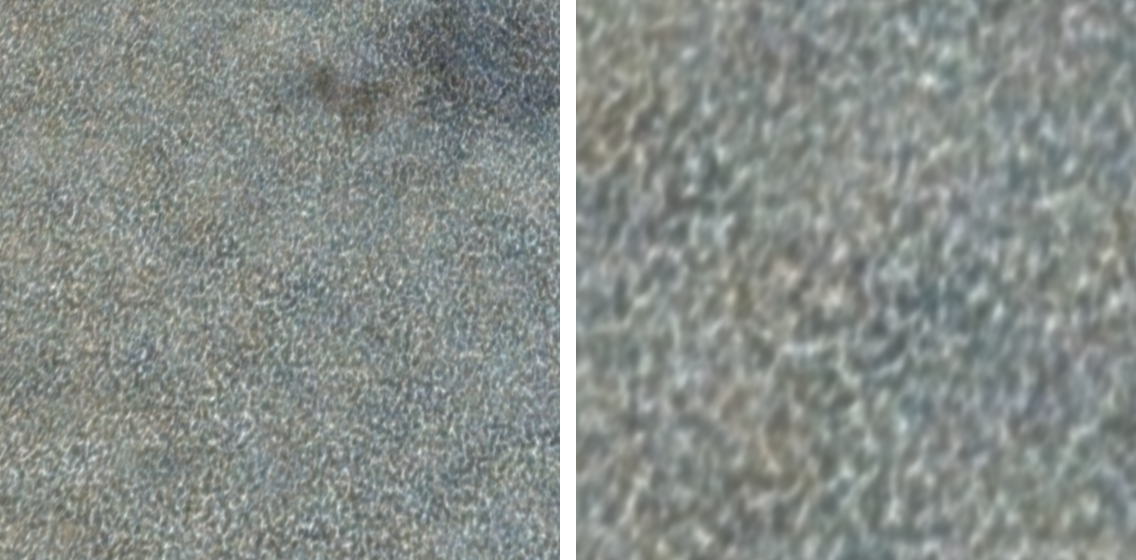
Left, the full canvas; right, a detail of the centre.
A WebGL 1 fragment shader for this texture:

```glsl
precision highp float;
// Worn grey asphalt seen at a slant: soft upright grains of stone, finer
// towards the top, over faint colour blotches and a dark damp stain.
// Grains are layered gradient noise; the stain is made of warped ellipses.

uniform vec2 u_resolution;

#define BASE_COLOR vec3(0.532, 0.556, 0.540)
#define GRAIN_FREQ vec2(80.0, 58.0)
#define GRAIN_CONTRAST 0.275
#define GRAIN_LEAN 0.15
#define FORESHORTENING 0.32
#define HIGHLIGHT_SKEW 0.5
#define BLOTCH_CONTRAST 0.115
#define TINT_STRENGTH 0.085
#define STAIN_DEPTH 0.15

// Pseudo-random unit vector for a lattice cell
vec2 cellGradient(vec2 cell) {
  vec3 h = fract(cell.xyx * vec3(0.1031, 0.1030, 0.0973));
  h += dot(h, h.yzx + 33.33);
  float angle = 6.28318 * fract((h.x + h.y) * h.z);
  return vec2(cos(angle), sin(angle));
}

float gradientNoise(vec2 p) {
  vec2 cell = floor(p);
  vec2 f = p - cell;
  vec2 w = f * f * f * (f * (f * 6.0 - 15.0) + 10.0);
  vec2 e = vec2(1.0, 0.0);
  float a = dot(cellGradient(cell), f);
  float b = dot(cellGradient(cell + e.xy), f - e.xy);
  float c = dot(cellGradient(cell + e.yx), f - e.yx);
  float d = dot(cellGradient(cell + e.xx), f - e.xx);
  return mix(mix(a, b, w.x), mix(c, d, w.x), w.y);
}

vec2 rotate(vec2 p, float angle) {
  float c = cos(angle), s = sin(angle);
  return vec2(c * p.x - s * p.y, s * p.x + c * p.y);
}

// Smooth blotches from three rotated octaves
float blotches(vec2 p) {
  float sum = 0.0;
  float weight = 0.6;
  for (int i = 0; i < 3; i++) {
    sum += weight * gradientNoise(p);
    p = rotate(p, 0.9) * 2.1 + 17.3;
    weight *= 0.65;
  }
  return sum;
}

// Upright stone grains, leaning right and shrinking with distance
float grains(vec2 uv) {
  vec2 p = vec2((uv.x - 0.5) * (1.0 + FORESHORTENING * uv.y),
                uv.y * (1.0 + 0.5 * FORESHORTENING * uv.y));
  p.x -= GRAIN_LEAN * p.y;
  p = p * GRAIN_FREQ + 140.0;
  p += 0.2 * vec2(gradientNoise(p * 0.45 + 31.0),
                  gradientNoise(p * 0.45 + 67.0));
  float coarse = gradientNoise(p);
  float medium = gradientNoise(rotate(p, 0.5) * 1.3 + 53.0);
  float fine = gradientNoise(rotate(p, -0.4) * 2.0 + 91.0);
  return 0.72 * coarse + 0.66 * medium + 0.28 * fine;
}

// Soft ellipse: one at the centre, zero outside
float softEllipse(vec2 p, vec2 center, vec2 radius) {
  return 1.0 - smoothstep(0.4, 1.3, length((p - center) / radius));
}

void main() {
  vec2 uv = gl_FragCoord.xy / u_resolution;

  // Damp stain with a ragged edge: bluish body, brown tongue on its left
  vec2 ragged = uv + 0.11 * vec2(blotches(uv * 12.0 + 5.0),
                                 blotches(uv * 12.0 + 43.0));
  float body = softEllipse(ragged, vec2(0.86, 0.89), vec2(0.23, 0.14));
  float tongue = softEllipse(ragged, vec2(0.63, 0.83), vec2(0.13, 0.06));
  float stain = max(body, tongue) * (0.85 + 0.9 * blotches(uv * 16.0 + 3.0));

  // Brightness: grains with stronger highlights, then blotches and stain
  float grain = grains(uv);
  grain += HIGHLIGHT_SKEW * (grain * grain - 0.075);
  float patchiness = 1.0 + 0.5 * blotches(uv * 9.0 + 71.0);
  float contrast = GRAIN_CONTRAST * mix(1.1, 0.85, uv.y) * patchiness;
  contrast *= 1.0 - 0.35 * tongue * (1.0 - body);
  float light = contrast * grain;
  light += BLOTCH_CONTRAST * blotches(uv * 8.0 + 19.0);
  light += 0.06 * gradientNoise(uv * vec2(40.0, 34.0) + 11.0);
  light -= STAIN_DEPTH * stain;

  // Colour: warm to cool drift, plus green to violet flecks
  float warmth = blotches(uv * 10.0 + 29.0) + 0.5 * gradientNoise(uv * 48.0);
  warmth += 0.55 * (0.5 - uv.x) + 0.35 * tongue - 0.2 * body;
  float green = blotches(uv * 15.0 + 83.0) + 0.4 * gradientNoise(uv * 60.0 + 9.0);
  green -= 0.35 * max(body, tongue);
  vec3 tint = warmth * vec3(0.55, 0.05, -0.6) + green * vec3(-0.22, 0.25, -0.05);

  gl_FragColor = vec4(BASE_COLOR + light + TINT_STRENGTH * tint, 1.0);
}
```
